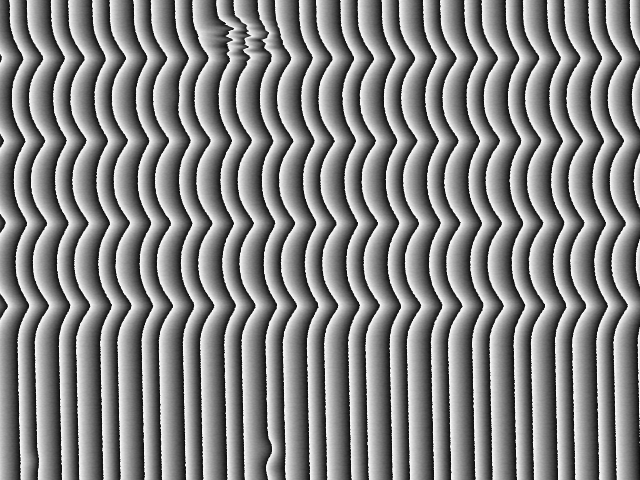
Give the GLSL for this pattern, as a Shadertoy shader.

```glsl
const float PI = 3.14159265;

vec2 hash2(vec2 cell) {
    vec2 q = vec2(dot(cell, vec2(127.1, 311.7)), dot(cell, vec2(269.5, 183.3)));
    return fract(sin(q) * 43758.545);
}

// Distance to the nearest scattered feature point
float cellular(vec2 p) {
    vec2 cell = floor(p);
    float nearest = 2.0;
    for (int j = -1; j <= 1; j++) {
        for (int i = -1; i <= 1; i++) {
            vec2 neighbour = cell + vec2(i, j);
            nearest = min(nearest, length(neighbour + hash2(neighbour) - p));
        }
    }
    return nearest;
}

float layeredSines(vec2 p) {
    return 0.5 * sin(p.x + 1.7 * sin(p.y)) + 0.3 * sin(2.3 * p.y - p.x)
         + 0.2 * sin(4.1 * p.y + 1.3 * p.x);
}

// Rounded cusps at evenly spaced heights, flat beyond the first and last
float cuspProfile(float y, float firstY, float spacing, float count) {
    float index = clamp(round((y - firstY) / spacing), 0.0, count - 1.0);
    float d = y - firstY - index * spacing;
    const float rounding = 0.0087;
    float reach = (sqrt(d * d + rounding * rounding) - rounding) / 0.078;
    return pow(max(1.0 - reach, 0.0), 2.3);
}

// Soft spot that pushes the fringes sideways
float blemish(vec2 p, vec2 centre, vec2 size) {
    vec2 q = (p - centre) / size;
    return exp(-dot(q, q));
}

float sidewaysWarp(vec2 p) {
    float ripple = layeredSines(p * vec2(45.0, 130.0));
    float warp = blemish(p, vec2(0.500, 0.935), vec2(0.060, 0.023))
               * (0.034 + 0.012 * ripple);
    warp += 0.012 * blemish(p, vec2(0.515, 0.905), vec2(0.055, 0.030)) * ripple;
    warp += 0.010 * blemish(p, vec2(0.560, 0.065), vec2(0.022, 0.020));
    warp -= 0.006 * blemish(p, vec2(0.565, 0.025), vec2(0.025, 0.018));
    warp += 0.006 * blemish(p, vec2(0.365, 0.800), vec2(0.018, 0.020));
    warp += 0.005 * blemish(p, vec2(0.070, 0.040), vec2(0.018, 0.018));
    return warp;
}

// Fringe count along x; alternate fringes are narrow and wide away from cusps
float fringePhase(vec2 p, float cusp, float period) {
    float slant = -0.023 * (p.y - 0.535);
    float x = p.x - 0.4873 - slant + 0.0286 * (1.0 - cusp) - sidewaysWarp(p);
    float u = x / period;
    float alternation = mix(0.085, 0.018, cusp);
    return u - alternation * cos(PI * u);
}

// Falling ramp from white to black, with a smoothed wrap
float fallingRamp(float phase, float blur) {
    float f = fract(phase);
    return 1.0 - f + f * smoothstep(1.0 - blur, 1.0, f);
}

void mainImage(out vec4 fragColor, in vec2 fragCoord) {
    vec2 p = fragCoord / iResolution.y;

    float cusp = cuspProfile(p.y, 0.363, 0.1719, 4.0);
    float phase = fringePhase(p, cusp, 0.04306);
    float blur = clamp(fwidth(phase), 0.001, 0.3);

    // Fine grain roughens the wraps
    float grain = cellular(p * vec2(150.0, 230.0)) - 0.5;
    float streak = layeredSines(p * vec2(21.0, 310.0));
    phase += 0.045 * grain + 0.008 * streak;

    float grey = 0.98 * fallingRamp(phase, blur);
    fragColor = vec4(vec3(grey), 1.0);
}
```
